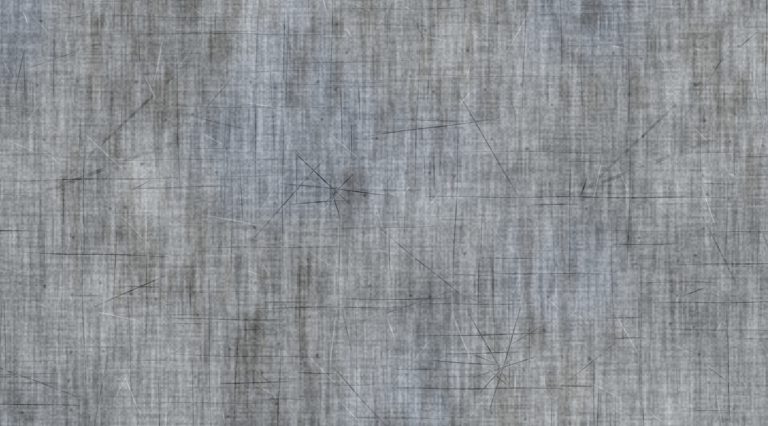
Give the GLSL for this texture, as a Shadertoy shader.

```glsl
// Worn grey sheet metal with brushed grain, stains and crossing scratches.
#define BASE_GREY 0.572
#define GRAIN 0.11
#define BLOTCH 0.22
#define SPECKLE 0.10
#define STAIN 0.075
#define DARK_SCRATCH 0.19
#define LIGHT_SCRATCH 0.11
#define LINE_WIDTH 0.0004
#define REPEAT_X 1.25
#define STEEL_TINT vec3(0.0, 0.014, 0.024)
#define BLUE_CAST vec3(-0.012, -0.002, 0.022)
#define RUST_CAST vec3(0.008, 0.0, -0.014)

const float PI = 3.14159;

vec3 hash3(vec2 p) {
    vec3 q = fract(p.xyx * vec3(0.1031, 0.1030, 0.0973));
    q += dot(q, q.yxz + 33.33);
    return fract((q.xxy + q.yzz) * q.zyx);
}

float noise(vec2 p) {
    vec2 i = floor(p), f = fract(p);
    f = f * f * (3.0 - 2.0 * f);
    vec2 e = vec2(1.0, 0.0);
    return mix(mix(hash3(i).x, hash3(i + e).x, f.x),
               mix(hash3(i + e.yx).x, hash3(i + 1.0).x, f.x), f.y);
}

float fbm(vec2 p) {
    float sum = 0.0, amp = 0.53;
    for (int i = 0; i < 4; i++) {
        sum += amp * noise(p);
        p = p * 2.07 + 17.3;
        amp *= 0.5;
    }
    return sum;
}

// Soft-edged segment, fading towards both ends
float scratchLine(vec2 p, vec2 a, vec2 b, float width) {
    vec2 d = b - a;
    float t = clamp(dot(p - a, d) / dot(d, d), 0.0, 1.0);
    float soft = max(1.0 / iResolution.y, 0.0016);
    float cover = 1.0 - smoothstep(width, width + soft, length(p - a - d * t));
    return cover * (0.4 + 2.4 * t * (1.0 - t));
}

// One random scratch per cell, gathered from the neighbouring cells
float scratches(vec2 p, vec2 cell, float angle, float spread, float seed) {
    float ink = 0.0;
    vec2 id = floor(p / cell);
    for (int j = -1; j <= 1; j++)
    for (int i = -1; i <= 1; i++) {
        vec2 c = id + vec2(i, j);
        vec3 r = hash3(c + seed), s = hash3(c + seed + 57.3);
        float a = angle + (s.x - 0.5) * 2.0 * spread;
        vec2 reach = vec2(cos(a), sin(a)) * max(cell.x, cell.y) * (0.15 + 0.8 * s.y * s.y);
        vec2 mid = (c + r.xy) * cell;
        ink = max(ink, scratchLine(p, mid - reach, mid + reach, LINE_WIDTH) * r.z * r.z);
    }
    return ink;
}

// Long scratches crossing near one point
float starburst(vec2 p, vec2 centre, float seed) {
    float ink = 0.0;
    for (int i = 0; i < 6; i++) {
        vec3 r = hash3(vec2(float(i) * 3.7, seed));
        float a = PI * (float(i) + r.x) / 6.0;
        vec2 dir = vec2(cos(a), sin(a));
        vec2 mid = centre + (r.yz - 0.5) * 0.03;
        ink = max(ink, scratchLine(p, mid - dir * 0.13 * r.y, mid + dir * 0.15 * r.z, LINE_WIDTH));
    }
    return ink;
}

// Cellular pits: small dark dots, present in some cells only
float pits(vec2 p, float size) {
    vec2 id = floor(p / size);
    vec3 r = hash3(id + 91.0);
    float d = length(p - (id + 0.2 + 0.6 * r.xy) * size);
    return (1.0 - smoothstep(0.001, 0.006, d)) * step(0.72, r.z);
}

void mainImage(out vec4 fragColor, in vec2 fragCoord) {
    vec2 p = fragCoord / iResolution.y;
    vec2 w = p + 0.0012 * sin(p.yx * 23.0 + 2.0 * sin(p * 11.0));
    vec2 q = vec2(mod(p.x, REPEAT_X), p.y);

    // Brushed grain and cloudy wear
    float v = BASE_GREY + BLOTCH * (fbm(p * vec2(5.0, 3.5) + 4.0) - 0.5);
    v += GRAIN * (noise(p * vec2(210.0, 18.0)) - 0.5);
    v += GRAIN * 0.9 * (noise(p * vec2(95.0, 9.0) + 31.0) - 0.5);
    v += GRAIN * 0.75 * (noise(p * vec2(14.0, 190.0) + 63.0) - 0.5);
    v += SPECKLE * (noise(p * 200.0 + 11.0) - 0.5);

    // Downward stains, polished glow and dragged gouges
    float patchy = smoothstep(0.4, 0.75, noise(p * 3.2 + 8.0) + 0.2 * p.y);
    float stain = patchy * smoothstep(0.42, 0.72, fbm(p * vec2(34.0, 9.0)));
    vec2 glow = (q - vec2(0.32, 0.57)) / vec2(0.10, 0.075);
    float gouge = max(scratchLine(w, w - q + vec2(0.13, 0.56), w - q + vec2(0.46, 0.87), 0.002),
                      scratchLine(w, w - q + vec2(0.08, 0.54), w - q + vec2(0.42, 0.67), 0.003));
    v += 0.085 * exp(-dot(glow, glow)) - STAIN * stain;
    v -= 0.10 * gouge * smoothstep(0.2, 0.6, noise(p * 60.0));

    // Scratches: upright, level, stray and bright
    float lower = mix(1.0, 0.55, smoothstep(0.4, 0.8, p.y));
    float ink = scratches(w, vec2(0.035, 0.22), PI * 0.5, 0.04, 3.0) * 0.8;
    ink = max(ink, scratches(w, vec2(0.25, 0.035), 0.0, 0.03, 19.0) * lower);
    ink = max(ink, scratches(w, vec2(0.17), 0.9, 1.6, 41.0));
    ink = max(ink, starburst(w, vec2(0.79, 0.54), 5.0));
    ink = max(ink, starburst(w, vec2(1.17, 0.13), 12.0));
    ink = max(ink, scratchLine(w, vec2(1.0, 0.538), vec2(1.72, 0.536), LINE_WIDTH));
    ink *= 0.45 + 0.75 * noise(p * 45.0 + 5.0);
    float shine = scratches(w, vec2(0.075), 1.9, 1.1, 73.0);
    v += LIGHT_SCRATCH * shine - DARK_SCRATCH * max(ink, 0.7 * pits(p, 0.07));

    // Cool and rusty casts
    vec3 col = v + STEEL_TINT;
    col += BLUE_CAST * smoothstep(0.5, 0.85, noise(p * 3.0 + 27.0));
    col += RUST_CAST * stain;
    fragColor = vec4(clamp(col, 0.0, 1.0), 1.0);
}
```
